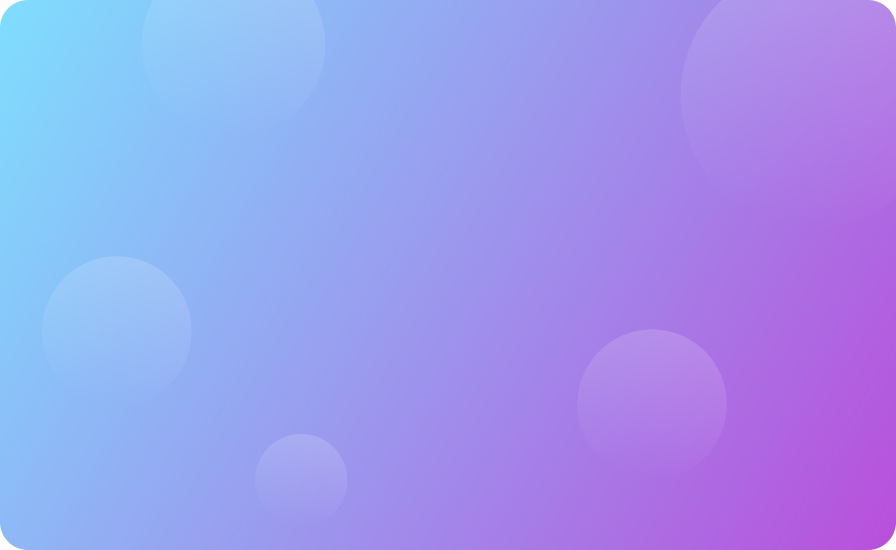
A WebGL 2 fragment shader for this background:

```glsl
#version 300 es
precision highp float;
// A rounded card with a slanted gradient from cyan to violet, and five
// translucent discs. Each disc is a white veil that fades toward its foot.
// Coordinates are centred, with the canvas height as the unit.

uniform vec2 u_resolution;
out vec4 outColor;

const vec3 CYAN = vec3(0.497, 0.871, 1.000);
const vec3 VIOLET = vec3(0.722, 0.310, 0.860);
const vec3 WHITE = vec3(1.0);
const float CORNER_RADIUS = 0.051;
const float VEIL_STRENGTH = 0.16;
const int DISC_COUNT = 5;

// Centre (xy) and radius (z) of each disc
const vec3 DISCS[DISC_COUNT] = vec3[](
  vec3(-0.390, 0.419, 0.167),
  vec3(0.663, 0.326, 0.240),
  vec3(-0.602, -0.102, 0.136),
  vec3(0.371, -0.235, 0.136),
  vec3(-0.267, -0.373, 0.084)
);

// Signed distance to a box with rounded corners
float roundedBox(vec2 p, vec2 halfSize, float radius) {
  vec2 q = abs(p) - halfSize + radius;
  return length(max(q, 0.0)) + min(max(q.x, q.y), 0.0) - radius;
}

// Antialiased coverage of the inside of a distance field
float coverage(float dist, float pixel) {
  return clamp(0.5 - dist / pixel, 0.0, 1.0);
}

// Linear gradient that reaches its end colours at opposite corners
vec3 cornerGradient(vec2 p, vec2 halfSize, vec2 dir, vec3 from, vec3 to) {
  float reach = dot(abs(dir), halfSize);
  return mix(from, to, clamp(0.5 + 0.5 * dot(p, dir) / reach, 0.0, 1.0));
}

// Opacity of one disc, strongest along the light direction
float discVeil(vec2 p, vec3 disc, vec2 lightDir, float pixel) {
  vec2 local = p - disc.xy;
  float fade = clamp(0.5 + 0.5 * dot(local, lightDir) / disc.z, 0.0, 1.0);
  return fade * coverage(length(local) - disc.z, pixel);
}

void main() {
  float pixel = 1.0 / u_resolution.y;
  vec2 halfSize = 0.5 * u_resolution * pixel;
  vec2 p = gl_FragCoord.xy * pixel - halfSize;

  // Backdrop
  vec2 slope = vec2(0.866, -0.5);
  vec3 color = cornerGradient(p, halfSize, slope, CYAN, VIOLET);

  // Discs
  vec2 lightDir = normalize(vec2(0.2, 1.0));
  for (int i = 0; i < DISC_COUNT; i++) {
    float veil = discVeil(p, DISCS[i], lightDir, pixel);
    color = mix(color, WHITE, VEIL_STRENGTH * veil);
  }

  // Rounded card on white
  float card = coverage(roundedBox(p, halfSize, CORNER_RADIUS), pixel);
  outColor = vec4(mix(WHITE, color, card), 1.0);
}
```
